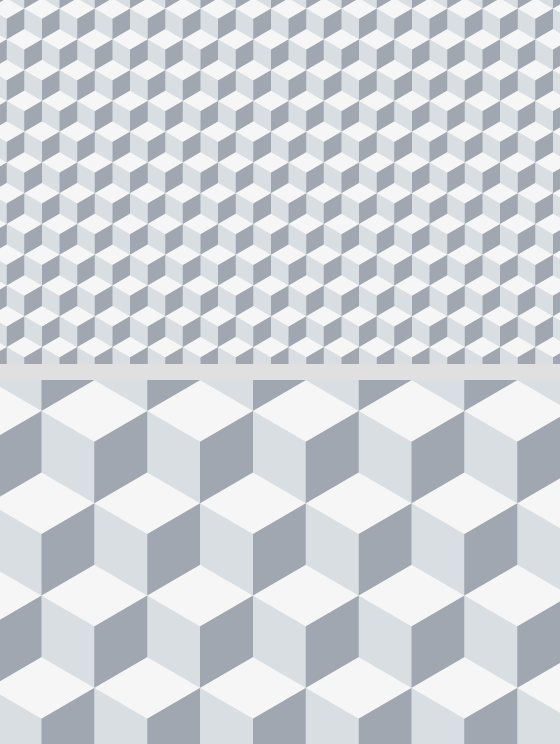
Top: the whole. Bottom: its middle third, enlarged.
A WebGL 2 fragment shader for this pattern:

```glsl
#version 300 es
precision highp float;

uniform vec2 u_resolution;
out vec4 fragColor;

// Lengths are fractions of the canvas width
#define CUBE_WIDTH  0.06293
#define ROW_HEIGHT  0.05495
#define ANCHOR      vec2(0.0119, 0.0669)
#define TOP_COLOR   vec3(0.962, 0.965, 0.960)
#define LEFT_COLOR  vec3(0.848, 0.872, 0.886)
#define RIGHT_COLOR vec3(0.630, 0.655, 0.695)
#define SAMPLES     4

const float SQRT3 = 1.7320508;

// Offset from the nearest front corner, on a lattice of regular hexagons
vec2 cubeOffset(vec2 p) {
    vec2 period = vec2(1.0, SQRT3);
    vec2 evenRow = p - period * round(p / period);
    vec2 shifted = p - 0.5 * period;
    vec2 oddRow = shifted - period * round(shifted / period);
    return dot(evenRow, evenRow) < dot(oddRow, oddRow) ? evenRow : oddRow;
}

// Three rhombic faces meet at the front corner
vec3 faceColor(vec2 q) {
    if (q.y * SQRT3 > abs(q.x)) return TOP_COLOR;
    return q.x < 0.0 ? LEFT_COLOR : RIGHT_COLOR;
}

vec3 cubePattern(vec2 canvasPoint) {
    vec2 latticeScale = vec2(1.0 / CUBE_WIDTH, 0.5 * SQRT3 / ROW_HEIGHT);
    return faceColor(cubeOffset((canvasPoint - ANCHOR) * latticeScale));
}

void main() {
    // Average a grid of subsamples to smooth the edges
    vec3 sum = vec3(0.0);
    for (int j = 0; j < SAMPLES; j++) {
        for (int i = 0; i < SAMPLES; i++) {
            vec2 jitter = (vec2(i, j) + 0.5) / float(SAMPLES) - 0.5;
            sum += cubePattern((gl_FragCoord.xy + jitter) / u_resolution.x);
        }
    }
    fragColor = vec4(sum / float(SAMPLES * SAMPLES), 1.0);
}
```
